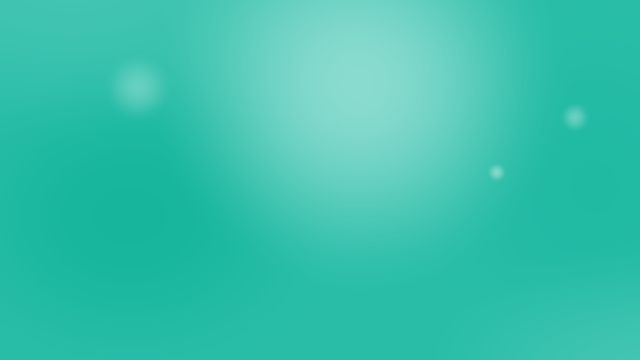
Write a WebGL 1 fragment shader that draws this background.

```glsl
precision highp float;
// Soft teal backdrop with a broad pale glow, faint corner light and three small orbs.

uniform vec2 u_resolution;

const vec3 TEAL = vec3(0.160, 0.742, 0.658);
const vec3 DEEP_TEAL = vec3(0.085, 0.710, 0.612);
const vec3 LIGHT = vec3(1.0);

// Smooth elliptical falloff: 1 at the centre, 0 at the given radii.
float softSpot(vec2 p, vec2 center, vec2 radii) {
  vec2 q = (p - center) / radii;
  float k = max(1.0 - dot(q, q), 0.0);
  return k * k;
}

// Lay a round white light over a colour.
vec3 addLight(vec3 color, vec2 p, vec2 center, float radius, float strength) {
  return mix(color, LIGHT, strength * softSpot(p, center, vec2(radius)));
}

void main() {
  // Height is one unit; x is scaled to a 16:9 layout.
  vec2 p = gl_FragCoord.xy / u_resolution * vec2(16.0 / 9.0, 1.0);

  // Deep pools on the left and along the right side
  vec3 color = mix(TEAL, DEEP_TEAL, softSpot(p, vec2(0.36, 0.40), vec2(0.62, 0.48)));
  color = mix(color, DEEP_TEAL, 0.45 * softSpot(p, vec2(1.65, 0.48), vec2(0.50, 0.55)));

  // Pale washes in opposite corners
  color = mix(color, LIGHT, 0.12 * softSpot(p, vec2(0.20, 1.06), vec2(0.90, 0.48)));
  color = mix(color, LIGHT, 0.12 * softSpot(p, vec2(1.80, -0.03), vec2(0.65, 0.38)));

  // Broad central glow
  color = addLight(color, p, vec2(0.995, 0.769), 0.60, 0.45);

  // Small orbs
  color = addLight(color, p, vec2(0.384, 0.755), 0.100, 0.27);
  color = addLight(color, p, vec2(1.597, 0.674), 0.044, 0.31);
  color = addLight(color, p, vec2(1.380, 0.521), 0.028, 0.38);

  gl_FragColor = vec4(color, 1.0);
}
```
